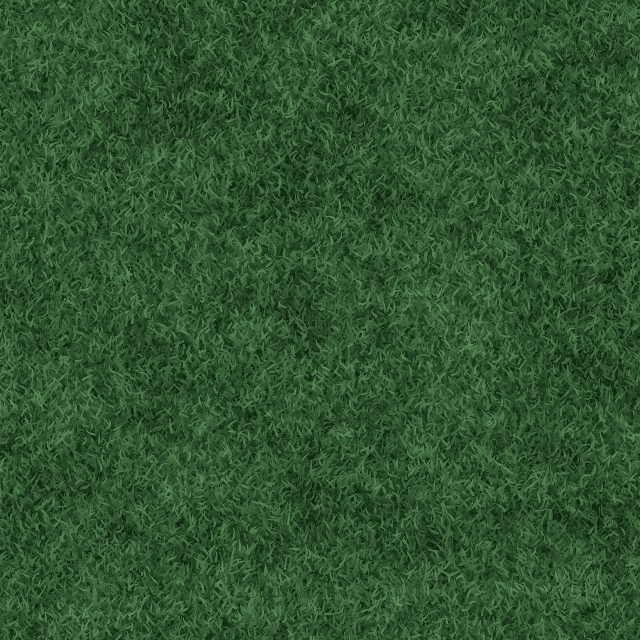
This texture is drawn by a three.js fragment shader. Its source:

```glsl
varying vec2 vUv;

vec4 hash4(vec3 p) {
  vec4 q = fract(p.xyzx * vec4(0.1031, 0.1030, 0.0973, 0.1099));
  q += dot(q, q.wzxy + 33.33);
  return fract((q.xxyz + q.yzzw) * q.zywx);
}

float gradientDot(vec2 corner, vec2 offset) {
  float angle = 6.2832 * hash4(vec3(corner, 7.0)).x;
  return dot(vec2(cos(angle), sin(angle)), offset);
}

// Gradient noise, roughly -0.7 to 0.7
float gradientNoise(vec2 p) {
  vec2 i = floor(p), f = fract(p);
  vec2 u = f * f * f * (f * (f * 6.0 - 15.0) + 10.0);
  vec2 e = vec2(1.0, 0.0);
  float low = mix(gradientDot(i, f), gradientDot(i + e, f - e), u.x);
  float high = mix(gradientDot(i + e.yx, f - e.yx), gradientDot(i + 1.0, f - 1.0), u.x);
  return mix(low, high, u.y);
}

// One tapered, bent blade: x is coverage, y runs from root (0) to tip (1)
vec2 blade(vec2 p, float angle, float halfLength, float bend) {
  float s = sin(angle), c = cos(angle);
  vec2 q = vec2(c * p.x - s * p.y, s * p.x + c * p.y);
  float along = q.y / halfLength;
  q.x -= bend * (along * along - 0.3);
  float halfWidth = mix(0.0018, 0.0006, smoothstep(-0.6, 1.0, along));
  float side = 1.0 - smoothstep(halfWidth - 0.0008, halfWidth + 0.0008, abs(q.x));
  float ends = 1.0 - smoothstep(0.85, 1.0, abs(along));
  return vec2(side * ends, clamp(0.5 + 0.5 * along, 0.0, 1.0));
}

void main() {
  // Broad patches of light and the common lean of each tuft
  float patches = 0.22 * gradientNoise(vUv * vec2(5.0, 8.0) + 3.0)
                + 0.20 * gradientNoise(vUv * vec2(14.0, 18.0) + 40.0)
                + 0.24 * gradientNoise(vUv * 36.0 + 90.0);
  float tuftLean = 1.1 * gradientNoise(vUv * 17.0 + 150.0);

  // Dark thatch below the blades
  float tone = 0.08 + 0.25 * gradientNoise(vUv * 160.0);

  // Blades stacked from the ground up, lighter towards the top
  const float layers = 12.0;
  for (float layer = 0.0; layer < layers; layer++) {
    float height = (layer + 1.0) / layers;
    vec2 grid = vUv * 70.0 + layer * vec2(0.37, 0.61);
    vec2 home = floor(grid);
    for (float y = -1.0; y <= 1.0; y++) {
      for (float x = -1.0; x <= 1.0; x++) {
        vec2 cell = home + vec2(x, y);
        vec4 rnd = hash4(vec3(cell + 11.0, layer * 17.0 + 5.0));
        vec2 center = cell + rnd.xy;
        float angle = tuftLean + (rnd.z - 0.5) * 2.3;
        float halfLength = mix(0.006, 0.011, fract(rnd.w * 13.7));
        float bend = (fract(rnd.z * 9.3) - 0.5) * 0.006;
        vec2 b = blade((grid - center) / 70.0, angle, halfLength, bend);
        float bladeTone = 0.62 * height + 0.85 * (rnd.w - 0.5) + 0.3 * (b.y - 0.5);
        tone = mix(tone, bladeTone + 0.08, b.x);
      }
    }
  }
  tone = clamp(tone + patches, -0.15, 1.2);

  vec3 shadeGreen = vec3(0.08, 0.19, 0.08);
  vec3 sunlitGreen = vec3(0.31, 0.49, 0.30);
  gl_FragColor = vec4(mix(shadeGreen, sunlitGreen, tone), 1.0);
}
```
